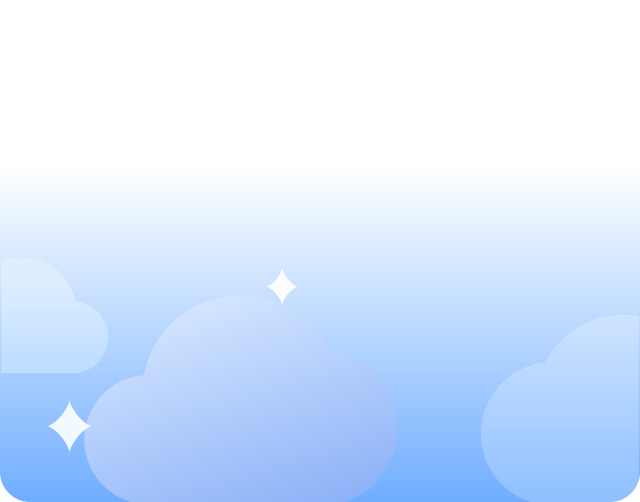
Give the GLSL for this background, as a WebGL 1 fragment shader.

```glsl
precision highp float;

uniform vec2 u_resolution;

// Lengths are in canvas heights; circles are (x, y, radius).
const vec3 WHITE = vec3(0.997, 1.0, 1.0);
const vec3 SKY_LOW = vec3(0.44, 0.68, 1.0);
const float SKY_TOP = 0.668;
const float CORNER_RADIUS = 0.06;
const float SIDE_INSET = 0.0025;

const vec3 PALE_TOP = vec3(0.875, 0.935, 1.0);
const vec3 PALE_LOW = vec3(0.745, 0.865, 1.0);
const vec3 MIDDLE_TOP = vec3(0.82, 0.895, 1.0);
const vec3 MIDDLE_LOW = vec3(0.53, 0.68, 0.966);
const vec3 RIGHT_TOP = vec3(0.81, 0.89, 1.0);
const vec3 RIGHT_LOW = vec3(0.56, 0.75, 1.0);

const float STAR_POWER = 0.72;
const vec3 STAR_BRIGHT = vec3(0.985, 0.993, 1.0);
const vec3 STAR_SOFT = vec3(0.95, 0.98, 1.0);

float coverage(float d) {
    return clamp(0.5 - d * u_resolution.y, 0.0, 1.0);
}

float circle(vec2 p, vec3 c) {
    return length(p - c.xy) - c.z;
}

float box(vec2 p, vec2 low, vec2 high) {
    vec2 q = abs(p - 0.5 * (low + high)) - 0.5 * (high - low);
    return length(max(q, 0.0)) + min(max(q.x, q.y), 0.0);
}

// A dome and two side lobes joined by a flat-bottomed body
float cloud(vec2 p, vec3 dome, vec3 left, vec3 right, float base) {
    float lobes = min(circle(p, dome), min(circle(p, left), circle(p, right)));
    float body = box(p, vec2(left.x, base), vec2(right.x, dome.y));
    return min(lobes, body);
}

// Four-pointed concave superellipse, scaled to approximate distance
float star(vec2 p, vec2 center, vec2 halfSize) {
    vec2 q = max(abs(p - center) / halfSize, 0.015);
    float f = pow(q.x, STAR_POWER) + pow(q.y, STAR_POWER) - 1.0;
    vec2 slope = STAR_POWER * pow(q, vec2(STAR_POWER - 1.0)) / halfSize;
    return f / length(slope);
}

void main() {
    vec2 p = gl_FragCoord.xy / u_resolution.y;
    float width = u_resolution.x / u_resolution.y;

    // Sky
    vec3 color = mix(SKY_LOW, WHITE, clamp(p.y / SKY_TOP, 0.0, 1.0));

    // Left cloud
    float d = cloud(p, vec3(0.043, 0.378, 0.1095), vec3(-0.08, 0.328, 0.0715),
                    vec3(0.144, 0.328, 0.0715), 0.257);
    d = max(d, SIDE_INSET - p.x);
    vec3 fill = mix(PALE_LOW, PALE_TOP, smoothstep(0.24, 0.48, p.y));
    color = mix(color, fill, coverage(d));

    // Middle cloud, shaded towards its lower right
    d = cloud(p, vec3(0.479, 0.216, 0.196), vec3(0.297, 0.124, 0.129),
              vec3(0.635, 0.148, 0.1575), -0.006);
    float shade = 0.8 * (1.0 - p.y / 0.412) + 0.6 * (p.x - 0.479);
    fill = mix(MIDDLE_TOP, MIDDLE_LOW, clamp(shade, 0.0, 1.0));
    color = mix(color, fill, coverage(d));

    // Right cloud
    d = cloud(p, vec3(1.24, 0.202, 0.171), vec3(1.101, 0.136, 0.143),
              vec3(1.36, 0.16, 0.17), -0.006);
    d = max(d, p.x - width + SIDE_INSET);
    fill = mix(RIGHT_LOW, RIGHT_TOP, clamp(p.y / 0.373, 0.0, 1.0));
    color = mix(color, fill, coverage(d));

    // Sparkles
    d = star(p, vec2(0.562, 0.429), vec2(0.0315, 0.0373));
    color = mix(color, STAR_BRIGHT, coverage(d));
    d = star(p, vec2(0.1385, 0.151), vec2(0.0448, 0.053));
    color = mix(color, STAR_SOFT, coverage(d));

    // Rounded card corners
    float card = box(p, vec2(CORNER_RADIUS), vec2(width, 1.0) - CORNER_RADIUS);
    color = mix(WHITE, color, coverage(card - CORNER_RADIUS));

    gl_FragColor = vec4(color, 1.0);
}
```
